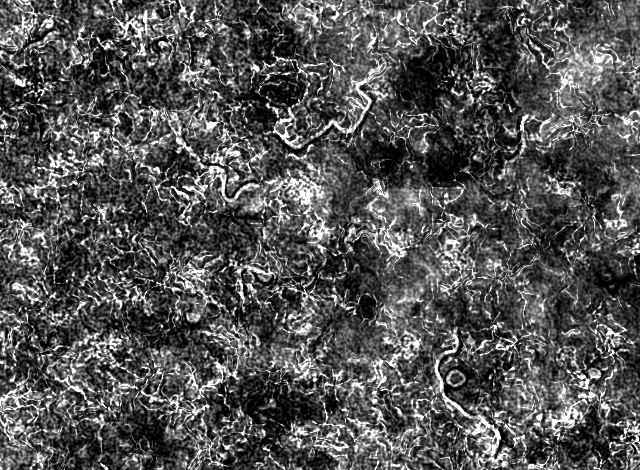
A Shadertoy shader for this texture:

```glsl
// A grey radar-like view of eroded land: broken bright gullies, towns, rivers and dark pools.
// Gradient noise, warped Voronoi edges and noise contours are summed into one relief signal,
// which a final tone curve turns into grey levels.
#define GULLY_FREQ 25.0
#define RILL_FREQ 47.0
#define GULLY_WIDTH 0.0013
#define GULLY_GAIN 2.2
#define RILL_GAIN 1.6
#define RIVER_WIDTH 0.0026
#define TOWN_FREQ 5.5
#define GRAIN_FREQ 150.0
#define GRAIN_GAIN 0.42
#define STROKE_SCALE vec2(105.0, 40.0)
#define SIGNAL_OFFSET -0.44
#define TONE_CURVE vec3(0.335, 0.225, 0.028)

float hash(vec2 p) {
    vec3 q = fract(p.xyx * vec3(0.1031, 0.1030, 0.0973));
    q += dot(q, q.yzx + 33.33);
    return fract((q.x + q.y) * q.z);
}

vec2 hash2(vec2 p) {
    return vec2(hash(p), hash(p + 71.7));
}

float cornerSlope(vec2 cell, vec2 offset) {
    float angle = 6.2832 * hash(cell);
    return dot(vec2(cos(angle), sin(angle)), offset);
}

// Gradient noise scaled to a spread of about one
float noise(vec2 p) {
    vec2 i = floor(p), f = p - i, e = vec2(1.0, 0.0);
    vec2 u = f * f * f * (f * (f * 6.0 - 15.0) + 10.0);
    float low = mix(cornerSlope(i, f), cornerSlope(i + e, f - e), u.x);
    float high = mix(cornerSlope(i + e.yx, f - e.yx), cornerSlope(i + 1.0, f - 1.0), u.x);
    return 4.6 * mix(low, high, u.y);
}

vec2 warp(vec2 p, float freq) {
    return vec2(noise(p * freq + 17.3), noise(p * freq + 58.9));
}

// Distance to the border between the two nearest Voronoi sites
float edgeDistance(vec2 p, float freq) {
    vec2 q = p * freq, cell = floor(q), nearA = vec2(9.0), nearB = vec2(9.0);
    for (int y = -1; y <= 1; y++)
    for (int x = -1; x <= 1; x++) {
        vec2 c = cell + vec2(x, y);
        vec2 site = c + hash2(c + 5.0) - q;
        if (dot(site, site) < dot(nearA, nearA)) {
            nearB = nearA;
            nearA = site;
        } else if (dot(site, site) < dot(nearB, nearB)) {
            nearB = site;
        }
    }
    return dot(0.5 * (nearA + nearB), normalize(nearB - nearA)) / freq;
}

float line(float dist, float width, float pixel) {
    return 1.0 - smoothstep(width, width + max(1.3 * pixel, 0.0015), abs(dist));
}

// Smooth field whose zero contour is a meandering river
float riverField(vec2 p) {
    return noise((p + 0.017 * warp(p, 15.0)) * 2.7 + 31.0);
}

// Scattered ragged settlements
float towns(vec2 p) {
    vec2 cell = floor(p * TOWN_FREQ);
    float ragged = 0.008 * noise(p * 34.0 + 8.0) + 0.004 * noise(p * 80.0);
    float cover = 0.0;
    for (int y = -1; y <= 1; y++)
    for (int x = -1; x <= 1; x++) {
        vec2 c = cell + vec2(x, y);
        vec2 center = (c + 0.15 + 0.7 * hash2(c + 40.0)) / TOWN_FREQ;
        float radius = mix(0.018, 0.046, hash(c + 90.0)) * step(0.4, hash(c + 23.0));
        float dist = length((p - center) * vec2(0.85, 1.15)) + ragged;
        cover = max(cover, 1.0 - smoothstep(radius * 0.55, radius + 0.004, dist));
    }
    return cover;
}

void mainImage(out vec4 fragColor, in vec2 fragCoord) {
    float pixel = 1.0 / iResolution.y;
    vec2 p = fragCoord * pixel;
    vec2 bent = p + 0.010 * warp(p, 15.0) + 0.0035 * warp(p, 48.0);

    // Rough land to the left and bottom, smoother plains to the right
    float broad = noise(p * 3.2 + 12.0);
    float plain = smoothstep(0.35, 1.05, p.x + 0.12 * broad) * smoothstep(0.05, 0.4, p.y);
    float rough = mix(1.15, 0.72, plain);

    // Soft tone, short upright strokes and fine grain
    float grain = noise(p * GRAIN_FREQ) + 0.5 * noise(p * GRAIN_FREQ * 0.53 + 7.0);
    float stroke = noise((bent + vec2(0.25 * p.y, 0.0)) * STROKE_SCALE);
    float relief = 0.28 * broad + 0.30 * noise(bent * 11.0) + 0.28 * noise(bent * 33.0);
    relief += rough * (0.38 * stroke + GRAIN_GAIN * grain);
    vec2 diagonal = vec2(p.x - 0.7 * p.y, 0.5 * (p.x + p.y));
    relief += plain * (0.12 + 0.35 * noise(diagonal * vec2(7.0, 3.0) + 3.0));

    // Dark pools and shaded valleys
    float pool = noise(bent * vec2(6.0, 8.5) + 70.0);
    relief -= 0.95 * smoothstep(0.8, 1.7, pool);

    // Broken branching gullies and finer rills
    float patchy = noise(p * 9.0 + 44.0) + 0.6 * noise(p * 30.0 + 2.0);
    float gully = line(edgeDistance(bent, GULLY_FREQ), GULLY_WIDTH * (1.0 + 0.25 * stroke), pixel);
    float rill = line(edgeDistance(bent + 3.7, RILL_FREQ), GULLY_WIDTH * 0.6, pixel);
    float gullyMask = smoothstep(-0.5, 0.7, patchy + 0.15 - 0.5 * plain);
    float rillMask = smoothstep(0.0, 1.1, noise(p * 13.0 + 91.0) + 0.5 * stroke - 0.4 * plain);
    relief += GULLY_GAIN * gully * gullyMask * (0.85 + 0.2 * grain);
    relief += RILL_GAIN * rill * rillMask;

    // Towns of bright speckle
    relief += towns(p) * (0.95 + 0.45 * grain);

    // Few long rivers, each with one dark bank
    float field = riverField(p), h = 0.002;
    vec2 slope = vec2(riverField(p + vec2(h, 0.0)), riverField(p + vec2(0.0, h))) - field;
    float riverDist = field * h / max(length(slope), 0.002);
    float riverMask = smoothstep(0.35, 0.75, noise(p * 3.6 + 25.0));
    relief -= 1.3 * riverMask * line(riverDist - 0.007, 0.0035, pixel);
    relief += 2.2 * riverMask * line(riverDist, RIVER_WIDTH, pixel);

    // Tone curve from relief to grey
    relief += SIGNAL_OFFSET;
    relief = max(relief, -3.0);
    float grey = TONE_CURVE.x + relief * (TONE_CURVE.y + relief * TONE_CURVE.z);
    fragColor = vec4(vec3(clamp(grey, 0.0, 1.0)), 1.0);
}
```
